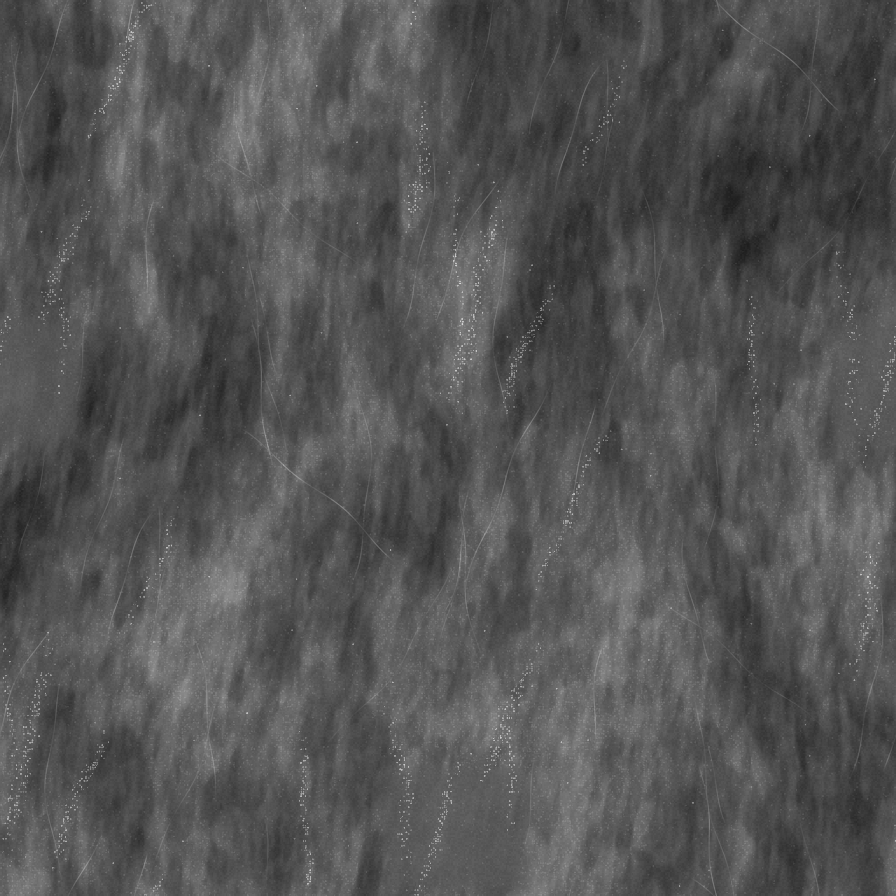
This texture is drawn by a WebGL 2 fragment shader. Its source:

```glsl
#version 300 es
precision highp float;
// Dark grey weathered surface: slanted smoky streaks, thin scratches and speckled trails.

#define BASE_TONE 0.311
#define CONTRAST 1.22
#define LEAN 0.22
#define SCRATCHES 26
#define SCRATCH_WIDTH 0.0006
#define SCRATCH_LIGHT 0.2
#define TRAILS 11
#define TRAIL_WIDTH 0.005
#define TRAIL_GLOW 0.035
#define DOT_GRID 400.0
#define DOT_LIGHT 0.34
#define GRAIN 0.034

uniform vec2 u_resolution;
out vec4 fragColor;

vec2 hash2(vec2 p) {
  vec3 q = fract(p.xyx * vec3(0.1031, 0.1030, 0.0973));
  q += dot(q, q.yzx + 33.33);
  return fract((q.xx + q.yz) * q.zy);
}

// Smooth cellular noise centred on zero; higher sharpness gives crisper facets.
float cells(vec2 p, float sharpness) {
  vec2 id = floor(p), f = fract(p);
  float total = 0.0, weights = 0.0;
  for (int y = -1; y <= 1; y++) {
    for (int x = -1; x <= 1; x++) {
      vec2 cell = vec2(x, y);
      vec2 d = cell + hash2(id + cell) - f;
      float w = exp(-sharpness * dot(d, d));
      total += w * hash2(id + cell + 57.0).x;
      weights += w;
    }
  }
  return total / weights - 0.5;
}

// Fold the plane into a half-offset brick repeat.
vec2 foldBrick(vec2 p) {
  vec2 s = vec2(p.x + p.y, p.x - p.y);
  s -= round(s);
  return 0.5 * vec2(s.x + s.y, s.x - s.y);
}

// Signed distance across a bent stroke (x) and position along it (y).
vec2 strokeSpace(vec2 p, float angle, float bend) {
  float c = cos(angle), s = sin(angle);
  vec2 q = vec2(p.x * c - p.y * s, p.x * s + p.y * c);
  float wobble = 0.003 * sin(q.y * 47.0 + bend * 9.0);
  float slope = 2.0 * bend * q.y;
  q.x = (q.x - bend * q.y * q.y - wobble) / sqrt(1.0 + slope * slope);
  return q;
}

// Layered streaks that follow a leaning, gently wavy flow.
float smoke(vec2 uv) {
  vec2 flow = uv;
  flow.x += -LEAN * uv.y + 0.025 * sin(6.0 * uv.y + 5.0 * uv.x)
          + 0.006 * sin(19.0 * uv.y - 11.0 * uv.x + 1.0);
  flow.y += 0.02 * sin(13.0 * uv.x + 2.0);
  vec2 upright = mix(flow, uv, 0.6);
  float tone = 0.13 * cells(flow * vec2(7.0, 3.6) + 3.0, 5.0);
  tone += 0.12 * cells(flow * vec2(22.0, 8.0) + 11.0, 5.0);
  tone += 0.065 * cells(upright * vec2(46.0, 27.0) + 23.0, 9.0);
  tone += 0.06 * cells(upright * vec2(115.0, 24.0) + 41.0, 5.0);
  tone += 0.04 * cells(upright * vec2(190.0, 75.0) + 67.0, 6.0);
  return tone;
}

// Thin curved scratches, fading at both ends.
float scratches(vec2 uv, float px) {
  float light = 0.0;
  for (int i = 0; i < SCRATCHES; i++) {
    vec2 place = hash2(vec2(i, 7));
    vec2 shape = hash2(vec2(i, 19));
    vec2 look = hash2(vec2(i, 31));
    float spread = i % 5 == 0 ? 2.4 : 0.8;
    vec2 q = strokeSpace(foldBrick(uv - place), (shape.x - 0.45) * spread, (shape.y - 0.5) * 4.0);
    float reach = mix(0.05, 0.14, look.x);
    float fade = 1.0 - smoothstep(0.75 * reach, reach, abs(q.y));
    float broken = 0.65 + 0.35 * sin(q.y * 90.0 + look.y * 40.0);
    float line = 1.0 - smoothstep(SCRATCH_WIDTH - 0.5 * px, SCRATCH_WIDTH + 0.6 * px, abs(q.x));
    light = max(light, line * fade * broken * mix(0.35, 1.0, look.y));
  }
  return light;
}

// Speckle density (x) and soft glow (y) around the trails.
vec2 trails(vec2 uv) {
  vec2 field = vec2(0.0);
  for (int i = 0; i < TRAILS; i++) {
    vec2 place = hash2(vec2(i, 43));
    vec2 shape = hash2(vec2(i, 61));
    vec2 look = hash2(vec2(i, 83));
    vec2 q = strokeSpace(foldBrick(uv - place), mix(-0.12, 0.42, shape.x), (shape.y - 0.5) * 1.4);
    float reach = mix(0.09, 0.18, look.x);
    float fade = 1.0 - smoothstep(0.3 * reach, reach, abs(q.y));
    float across = q.x / (TRAIL_WIDTH * mix(0.5, 1.4, look.y));
    field.x = max(field.x, fade * exp(-across * across) * mix(0.25, 0.65, shape.y));
    field.y += fade * exp(-q.x * q.x * 1400.0) * look.x;
  }
  return field;
}

// Small round specks; one jittered speck per grid cell.
float specks(vec2 uv, float density, float px) {
  vec2 p = uv * DOT_GRID, id = floor(p);
  vec2 d = fract(p) - mix(vec2(0.3), vec2(0.7), hash2(id + 5.0));
  vec2 pick = hash2(id + 91.0);
  float soft = 0.4 * px * DOT_GRID;
  float disc = 1.0 - smoothstep(0.42 - soft, 0.42 + soft, length(d));
  return disc * step(pick.x, density) * mix(0.35, 1.0, pick.y);
}

void main() {
  float px = 1.0 / min(u_resolution.x, u_resolution.y);
  vec2 uv = gl_FragCoord.xy * px;
  float tone = smoke(uv) * CONTRAST;
  tone += 1.5 * tone * max(tone, 0.0);

  // Flat worn blocks with soft edges
  vec2 edge = abs(foldBrick(uv - vec2(0.01, 0.575))) - vec2(0.08, 0.07);
  float block = 1.0 - smoothstep(-0.015, 0.012, max(edge.x, edge.y));
  tone = mix(tone, 0.03, 0.75 * block);

  // Speckles, glow and scratches
  vec2 trail = trails(uv);
  tone += TRAIL_GLOW * trail.y;
  float dust = 0.03 + 0.25 * smoothstep(0.0, 0.08, tone) * (1.0 - block);
  tone += DOT_LIGHT * specks(uv, trail.x, px) + 0.22 * DOT_LIGHT * specks(uv + 0.37, dust, px);
  tone += SCRATCH_LIGHT * scratches(uv, px);
  tone += GRAIN * (hash2(floor(uv * 512.0) + 13.0).x - 0.5);

  fragColor = vec4(vec3(BASE_TONE + tone), 1.0);
}
```
